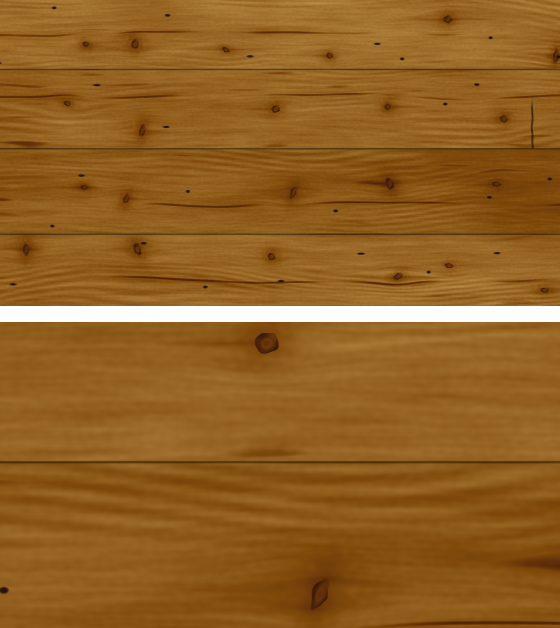
Top: the whole. Bottom: its middle third, enlarged.
Reproduce this texture procedurally as a WebGL 2 fragment shader.

```glsl
#version 300 es
precision highp float;

uniform vec2 u_resolution;
out vec4 fragColor;

vec2 hash2(vec2 p) {
  vec3 q = fract(p.xyx * vec3(0.1031, 0.1030, 0.0973));
  q += dot(q, q.yzx + 33.33);
  return fract((q.xx + q.yz) * q.zy);
}

float gradientDot(vec2 cell, vec2 offset) {
  float angle = 6.2832 * hash2(cell + 71.0).x;
  return dot(vec2(cos(angle), sin(angle)), offset);
}

float gradientNoise(vec2 p) {
  vec2 i = floor(p), f = p - i;
  vec2 u = f * f * f * (f * (f * 6.0 - 15.0) + 10.0);
  vec2 e = vec2(1.0, 0.0);
  return mix(mix(gradientDot(i, f), gradientDot(i + e, f - e), u.x),
             mix(gradientDot(i + e.yx, f - e.yx), gradientDot(i + 1.0, f - 1.0), u.x), u.y);
}

vec2 rotate(vec2 p, float a) {
  return vec2(cos(a) * p.x + sin(a) * p.y, cos(a) * p.y - sin(a) * p.x);
}

// Ramp from knot brown through amber to pale pine
vec3 woodColor(float t) {
  vec3 c = mix(vec3(0.33, 0.14, 0.03), vec3(0.50, 0.29, 0.04), clamp(2.0 * t, 0.0, 1.0));
  return mix(c, vec3(0.71, 0.53, 0.26), clamp(2.0 * t - 1.0, 0.0, 1.1));
}

void main() {
  vec2 p = gl_FragCoord.xy / u_resolution.y;
  float px = 1.0 / u_resolution.y;

  // Four boards of slightly unequal height
  vec3 seams = vec3(0.234, 0.514, 0.773);
  vec3 above = step(seams, vec3(p.y));
  float row = dot(above, vec3(1.0));
  int board = int(row);
  float bottom = max(above.x * seams.x, max(above.y * seams.y, above.z * seams.z));

  // Knots bend the grain, stain the wood and trail dark streaks
  vec2 grain = p;
  float knot = 0.0, rim = 0.0, stain = 0.0, streak = 0.0;
  for (int i = -1; i <= 1; i++) {
    float cell = floor(p.x / 0.34) + float(i);
    vec2 h = hash2(vec2(cell + 9.0, row * 7.0 + 3.0));
    vec2 k = hash2(vec2(cell + 40.0, row * 5.0 + 11.0));
    vec2 d = p - vec2((cell + 0.15 + 0.7 * h.x) * 0.34, bottom + 0.035 + 0.16 * h.y);
    vec2 size = mix(vec2(0.015, 0.009), vec2(0.010, 0.025), k.x * k.x) * (0.75 + 0.35 * k.y);
    vec2 local = rotate(d, 1.2 * (k.y - 0.5)) / size;
    float r = length(local) * (1.0 + 0.3 * gradientNoise(d * 90.0 + cell));
    float edge = px / size.x;
    float inside = 1.0 - smoothstep(0.9 - edge, 0.9 + edge, r);
    knot = max(knot, inside * (0.75 + 0.25 * sin(r * 14.0)));
    rim = max(rim, inside * smoothstep(0.3, 0.9, r + 0.7 * gradientNoise(d * 60.0)));
    stain += exp(-0.22 * r * r) + 0.45 * exp(-dot(d, d) / 0.0035) * k.x;
    streak += exp(-abs(d.y + 0.07 * d.x * (k.x - 0.5)) * 170.0 - abs(d.x) * 13.0);
    grain.y -= 0.65 * d.y * exp(-dot(d / vec2(0.075, 0.035), d / vec2(0.075, 0.035)));
  }
  grain.y += 0.012 * gradientNoise(vec2(p.x * 2.2, p.y * 4.0 + row * 9.0));
  vec2 g = grain + vec2(row * 13.7, row * 5.3);

  // Board tone, soft clouds and fine fibres
  float tone = vec4(0.74, 0.64, 0.72, 0.80)[board];
  tone += 0.15 * gradientNoise(g * vec2(1.6, 6.0)) + 0.10 * gradientNoise(g * vec2(4.0, 22.0));
  tone += 0.12 * gradientNoise(g * vec2(3.0, 70.0)) + 0.09 * gradientNoise(g * vec2(14.0, 150.0));
  tone += 0.05 * gradientNoise(p * vec2(90.0, 130.0));
  tone -= 0.14 * smoothstep(1.2, 1.8, p.x) * (row == 1.0 ? 1.0 : 0.25);
  tone -= 0.06 * smoothstep(0.25, 0.0, p.x);

  // Curved growth rings, strongest in patches
  float rings = sin(6.2832 * (g.y * 50.0 + 4.0 * gradientNoise(g * vec2(1.8, 5.0))));
  tone -= 0.09 * rings * smoothstep(-0.15, 0.45, gradientNoise(g * vec2(1.5, 7.0) + 4.0));

  // Spindle-shaped resin marks
  float resin = smoothstep(0.28, 0.55, gradientNoise(g * vec2(5.0, 48.0) + 17.0));
  resin *= smoothstep(-0.1, 0.3, gradientNoise(g * vec2(1.7, 7.0) + 31.0));
  tone -= 0.5 * resin * vec4(0.45, 1.0, 0.9, 0.3)[board];

  // One long, broken crack along each board
  float crackY = bottom + vec4(0.086, 0.10, 0.168, 0.117)[board];
  float crackDist = abs(grain.y - crackY + 0.012 * gradientNoise(vec2(p.x * 3.0, row * 8.0 + 0.4)));
  float broken = smoothstep(-0.2, 0.3, gradientNoise(vec2(p.x * 4.0, row * 6.0 + 0.7)));
  tone -= 0.55 * broken * (1.0 - smoothstep(0.0005, 0.0015 + 1.2 * px, crackDist));
  tone -= 0.10 * broken * exp(-crackDist * 90.0);

  tone -= 0.24 * stain + 0.45 * streak * smoothstep(-0.2, 0.35, gradientNoise(g * vec2(7.0, 110.0)));
  vec3 color = woodColor(max(tone, 0.0));
  color = mix(color, vec3(0.36, 0.17, 0.035), 0.85 * knot);
  color = mix(color, vec3(0.17, 0.065, 0.02), 0.75 * rim);

  // Small dark pits
  for (int i = -1; i <= 1; i++) {
    float cell = floor(p.x / 0.21) + float(i);
    vec2 h = hash2(vec2(cell + 63.0, row * 3.0 + 29.0));
    vec2 k = hash2(vec2(cell + 17.0, row * 9.0 + 51.0));
    vec2 d = p - vec2((cell + h.x) * 0.21, bottom + 0.02 + 0.19 * h.y);
    float r = length(d / mix(vec2(0.005, 0.004), vec2(0.010, 0.003), k.y));
    float pit = (1.0 - smoothstep(0.5, 1.0 + px / 0.004, r)) * step(0.35, k.x);
    color = mix(color, vec3(0.10, 0.045, 0.02), 0.9 * pit);
  }

  // Seams between boards and one short upright split
  vec3 gaps = abs(p.y - seams);
  float seam = min(gaps.x, min(gaps.y, gaps.z));
  color *= 1.0 - 0.38 * (1.0 - smoothstep(0.0005, 0.001 + px, seam)) - 0.06 * exp(-seam * 120.0);
  float split = abs(p.x - 1.739 + 0.004 * gradientNoise(p * vec2(3.0, 30.0)));
  float span = smoothstep(0.514, 0.517, p.y) * (1.0 - smoothstep(0.64, 0.68, p.y));
  color *= 1.0 - 0.55 * span * (1.0 - smoothstep(0.001, 0.002 + px, split));

  fragColor = vec4(color, 1.0);
}
```
